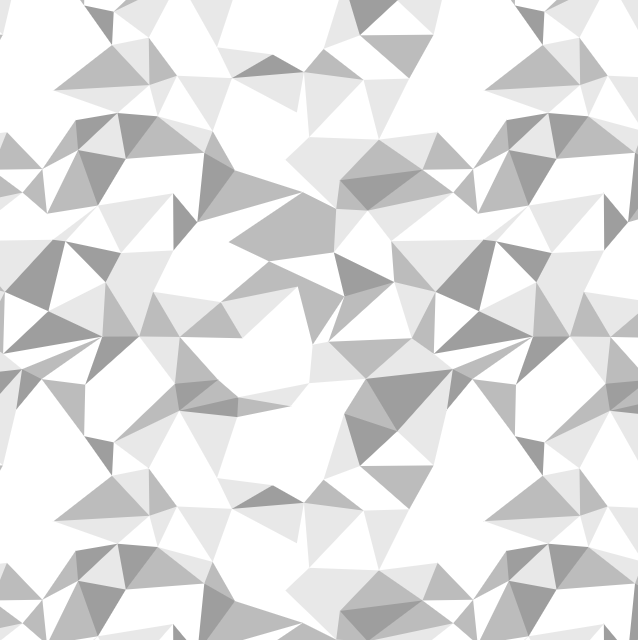
Give the GLSL for this pattern, as a Shadertoy shader.

```glsl
// Low-poly mosaic of white and grey triangles that repeats like wallpaper.
// A sheared lattice is jittered, each of its cells is split into two triangles,
// and every triangle takes one flat tone; edges are blended by coverage.

const float PERIOD = 0.673;           // tile size as a share of canvas height
const ivec2 CELLS = ivec2(8, 10);     // lattice cells in one tile
const float ROW = 0.8;                // row height in cell widths

// Wraps a lattice index into the tile; the shear moves each tile row sideways.
ivec2 wrapCell(ivec2 id) {
    int tileRow = int(floor(float(id.y) / float(CELLS.y)));
    int column = id.x + tileRow * CELLS.y / 2;
    column -= CELLS.x * int(floor(float(column) / float(CELLS.x)));
    return ivec2(column, id.y - tileRow * CELLS.y);
}

vec2 hash22(vec2 p) {
    vec3 q = fract(p.xyx * vec3(0.1031, 0.1030, 0.0973));
    q += dot(q, q.yzx + 33.33);
    return fract((q.xx + q.yz) * q.zy);
}

// Cubing modulo 83 is a permutation, so the tones get even shares in a tile.
float shuffledRank(ivec2 id, int salt) {
    ivec2 w = wrapCell(id);
    int k = 1 + w.x + CELLS.x * w.y;
    k = (k * k * k + salt) % 83;
    k = (k * k * k + 3 * salt) % 83;
    k = (k * k * k) % 83;
    return (float(k) + 0.5) / 83.0;
}

// Jittered lattice point in units of the cell width.
vec2 vertexAt(ivec2 id) {
    vec2 jitter = hash22(vec2(wrapCell(id)) + 17.0) - 0.5;
    vec2 v = vec2(id) + 0.86 * jitter;
    return vec2(v.x + 0.5 * v.y, ROW * v.y);
}

float cross2(vec2 a, vec2 b) { return a.x * b.y - a.y * b.x; }

float signedArea(vec2 a, vec2 b, vec2 c) { return cross2(b - a, c - a); }

// Distance to the inner side of an edge.
float edgeDistance(vec2 p, vec2 a, vec2 b) {
    return cross2(b - a, p - a) / max(length(b - a), 1e-4);
}

float triangleCoverage(vec2 p, vec2 a, vec2 b, vec2 c, float pixel) {
    float inside = min(edgeDistance(p, a, b),
                   min(edgeDistance(p, b, c), edgeDistance(p, c, a)));
    return clamp(inside / pixel + 0.5, 0.0, 1.0);
}

// Limits hold the cumulative shares of the dark, middle and light greys.
float toneOf(float rank, vec3 limits) {
    if (rank < limits.x) return 0.62;
    if (rank < limits.y) return 0.737;
    if (rank < limits.z) return 0.91;
    return 1.0;
}

void mainImage(out vec4 fragColor, in vec2 fragCoord) {
    float scale = float(CELLS.x) / PERIOD;
    float pixel = scale / iResolution.y;
    vec2 p = fragCoord * pixel;
    float row = p.y / ROW;
    ivec2 home = ivec2(floor(vec2(p.x - 0.5 * row, row)));

    float toneSum = 0.0, weightSum = 0.0;
    for (int y = -1; y <= 1; y++)
    for (int x = -1; x <= 1; x++) {
        ivec2 id = home + ivec2(x, y);
        vec2 a = vertexAt(id);
        vec2 b = vertexAt(id + ivec2(1, 0));
        vec2 c = vertexAt(id + ivec2(1, 1));
        vec2 d = vertexAt(id + ivec2(0, 1));

        // Split along the short diagonal unless that makes a sliver.
        float areaBD = min(signedArea(a, b, d), signedArea(b, c, d));
        float areaAC = min(signedArea(a, b, c), signedArea(a, c, d));
        bool splitBD = areaBD >= min(0.2, areaAC);
        float lower = triangleCoverage(p, a, b, splitBD ? d : c, pixel);
        float upper = triangleCoverage(p, splitBD ? b : a, c, d, pixel);

        // The two halves favour different greys, so neighbours stand apart.
        float lowerTone = toneOf(shuffledRank(id, 11), vec3(0.06, 0.42, 0.52));
        float upperTone = toneOf(shuffledRank(id, 29), vec3(0.18, 0.28, 0.64));
        toneSum += lower * lowerTone + upper * upperTone;
        weightSum += lower + upper;
    }
    float tone = weightSum > 0.0 ? toneSum / weightSum : 1.0;
    fragColor = vec4(vec3(tone), 1.0);
}
```
